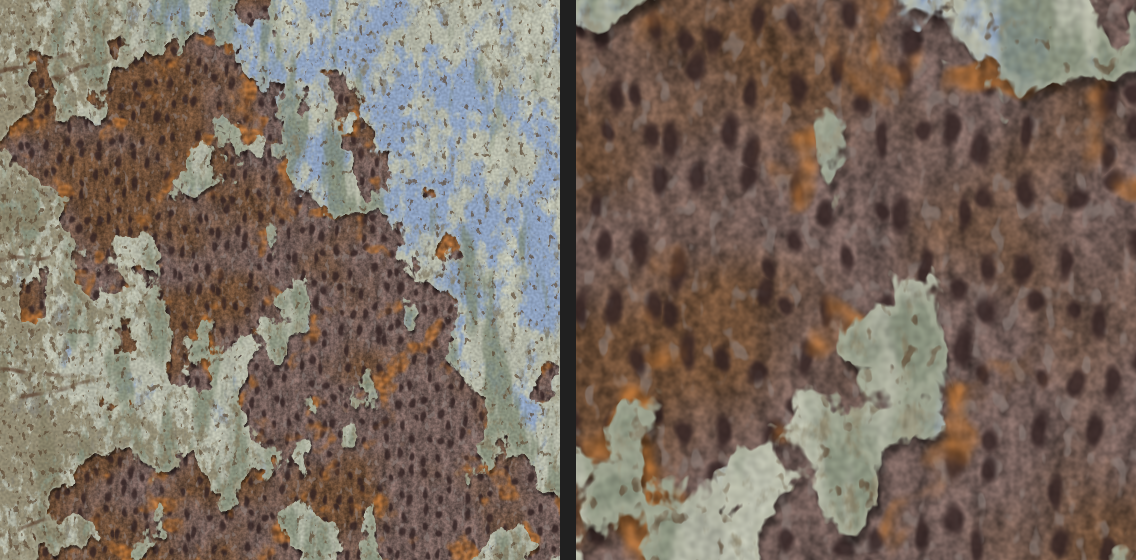
Left, the full canvas; right, a detail of the centre.
This texture is drawn by a WebGL 2 fragment shader. Its source:

```glsl
#version 300 es
precision highp float;
precision highp int;
// Weathered painted steel: a ragged band of pitted rust shows through peeling paint.
// A noisy distance field separates rust from paint; each layer is coloured by
// stretched gradient noise, then lit rims, shadows and scratches are added.
uniform vec2 u_resolution;
out vec4 fragColor;

// Two random values in 0..1 for a lattice cell.
vec2 hash2(vec2 cell) {
    uvec2 v = uvec2(ivec2(cell) + 4096) * 1664525u + 1013904223u;
    v.x += v.y * 1664525u;
    v.y += v.x * 1664525u;
    v ^= v >> 16u;
    v.x += v.y * 1664525u;
    v.y += v.x * 1664525u;
    v ^= v >> 16u;
    return vec2(v & 65535u) / 65535.0;
}

float corner(vec2 cell, vec2 offset) {
    float angle = 6.28318 * hash2(cell).x;
    return dot(vec2(cos(angle), sin(angle)), offset);
}

// Gradient noise, roughly -0.7..0.7.
float noise(vec2 p) {
    vec2 i = floor(p), f = p - i;
    vec2 w = f * f * f * (f * (f * 6.0 - 15.0) + 10.0);
    vec2 e = vec2(1.0, 0.0);
    return mix(mix(corner(i, f), corner(i + e.xy, f - e.xy), w.x),
               mix(corner(i + e.yx, f - e.yx), corner(i + e.xx, f - e.xx), w.x), w.y);
}

float fbm(vec2 p, int octaves) {
    float sum = 0.0, amplitude = 1.0;
    for (int i = 0; i < octaves; i++) {
        sum += amplitude * noise(p);
        p = mat2(1.6, 1.2, -1.2, 1.6) * p + 17.3;
        amplitude *= 0.52;
    }
    return sum;
}

float segment(vec2 p, vec2 a, vec2 b) {
    vec2 ab = b - a;
    return length(p - a - ab * clamp(dot(p - a, ab) / dot(ab, ab), 0.0, 1.0));
}

// Positive inside the broad rusted zones.
float rustZone(vec2 p) {
    float band = 0.21 - segment(p, vec2(0.28, 0.73), vec2(0.74, 0.17));
    float foot = 0.11 - segment(p, vec2(0.22, 0.07), vec2(0.42, 0.05));
    return clamp(max(band, foot) * 3.2, -0.62, 0.36);
}

// Signed coverage: positive is bare rust, negative is paint.
float rustField(vec2 p) {
    vec2 ragged = p + 0.006 * vec2(noise(p * 45.0), noise(p * 45.0 + 31.0));
    return rustZone(p) + 0.95 * fbm(ragged * vec2(8.5, 6.5) + 5.0, 6);
}

// Upright oval pits, one jittered per cell.
float pits(vec2 p, vec2 density) {
    vec2 q = p * density, home = floor(q);
    float cover = 0.0;
    for (int k = 0; k < 9; k++) {
        vec2 cell = home + vec2(k % 3 - 1, k / 3 - 1);
        vec2 rnd = hash2(cell), size = hash2(cell + 71.0);
        vec2 d = (q - cell - 0.15 - 0.7 * rnd) / vec2(0.17 + 0.13 * size.x, 0.2 + 0.2 * size.y);
        cover = max(cover, (1.0 - smoothstep(0.45, 1.25, length(d))) * step(0.2, size.x));
    }
    return cover;
}

vec3 rustColor(vec2 p, float field) {
    float tone = fbm(p * 5.0 + 40.0, 3) + 1.1 * (p.x - 0.42);
    vec3 color = mix(vec3(0.42, 0.30, 0.21), vec3(0.44, 0.36, 0.34), smoothstep(-0.3, 0.3, tone));
    color *= 1.0 + 0.35 * fbm(p * vec2(75.0, 26.0), 3) + 0.32 * fbm(p * 170.0, 2);
    color = mix(color, vec3(0.56, 0.51, 0.49), 0.55 * smoothstep(0.18, 0.5, fbm(p * vec2(95.0, 60.0) + 9.0, 2)));
    color = mix(color, vec3(0.19, 0.13, 0.13), 0.8 * pits(p + 0.004 * noise(p * 60.0), vec2(44.0, 30.0)));
    float fresh = smoothstep(0.12, 0.4, fbm(p * 15.0 + 60.0, 3)) * (1.0 - smoothstep(0.1, 0.5, field));
    vec3 orange = vec3(0.66, 0.41, 0.19) * (1.0 + 0.6 * noise(p * 110.0));
    return mix(color, orange, 0.8 * fresh);
}

vec3 paintColor(vec2 p) {
    float fine = fbm(p * vec2(65.0, 42.0), 4);
    vec3 color = vec3(0.71, 0.72, 0.66) * (1.0 + 0.12 * fbm(p * vec2(28.0, 9.0), 4));
    // Blue undercoat, strongest at the upper right.
    float sky = 1.0 - smoothstep(0.06, 0.4, segment(p, vec2(0.5, 0.94), vec2(0.88, 0.56)));
    float blue = smoothstep(-0.1, 0.45, fbm(p * vec2(15.0, 9.0) + 3.0, 4) + 0.5 * fine + 0.55 * sky - 0.3);
    color = mix(color, vec3(0.53, 0.62, 0.77), 0.85 * blue);
    // Green runs trailing down from the rust.
    float run = fbm(p * vec2(19.0, 4.5) + 12.0, 4) + 0.5 * smoothstep(-0.6, 0.1, rustZone(p)) - 0.25;
    color = mix(color, vec3(0.47, 0.51, 0.43), 0.75 * smoothstep(0.0, 0.4, run));
    // Olive grime gathers at the left, with fine dark specks everywhere.
    float left = 1.0 - smoothstep(0.0, 0.25, p.x);
    float grime = fine + 0.6 * fbm(p * 7.0 + 22.0, 3) + 0.5 * left - 0.35 * sky;
    color = mix(color, vec3(0.52, 0.48, 0.38), 0.75 * smoothstep(-0.05, 0.5, grime));
    float specks = smoothstep(0.3, 0.55, fbm(p * vec2(80.0, 60.0) + 50.0, 3) + 0.12 * left);
    color = mix(color, vec3(0.37, 0.29, 0.21), 0.7 * specks);
    return color * (1.0 + 0.16 * noise(p * 190.0));
}

// Thin rusty scratches entering from the left edge.
float scratches(vec2 p) {
    float cover = 0.0;
    for (int i = 0; i < 6; i++) {
        vec2 rnd = hash2(vec2(i, 90));
        float y = (float(i) + rnd.x) / 6.0 + (rnd.y * 0.55 - 0.1) * p.x + 0.008 * noise(p * 22.0);
        float worn = smoothstep(-0.35, 0.2, noise(p * 24.0 + float(i)));
        float ends = 1.0 - smoothstep(0.08, 0.15 + 0.18 * rnd.x, p.x);
        cover = max(cover, (1.0 - smoothstep(0.001, 0.006, abs(p.y - y))) * worn * ends);
    }
    return cover;
}

void main() {
    vec2 p = gl_FragCoord.xy / u_resolution;
    float field = rustField(p);
    float above = rustField(p + vec2(-0.002, 0.006));
    float bare = smoothstep(-0.025, 0.025, field);

    vec3 paint = mix(paintColor(p), vec3(0.36, 0.25, 0.18), 0.7 * scratches(p));
    float rim = smoothstep(-0.13, -0.04, field);
    paint = mix(paint, vec3(0.74, 0.75, 0.67), 0.4 * rim);

    float shadow = 1.0 - smoothstep(-0.1, 0.06, above);
    vec3 rust = rustColor(p, field) * (1.0 - 0.5 * shadow);
    fragColor = vec4(clamp(mix(paint, rust, bare), 0.0, 1.0), 1.0);
}
```
